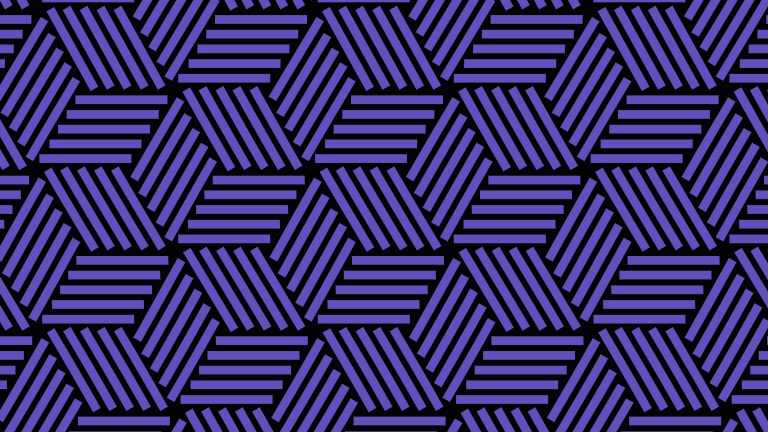
Write a Shadertoy shader that draws this pattern.

```glsl
// Tumbling-block weave: rhombi in three directions, each filled with five bars.
// Every direction is one family on a staggered lattice, folded to its nearest
// centre and drawn with box distances; a slow sideways sway bends the columns.

const vec3 BACKGROUND = vec3(0.010, 0.010, 0.020);
const vec3 BAR_COLOR  = vec3(0.380, 0.312, 0.735);

// Lengths are fractions of the canvas height.
const vec2  PERIOD     = vec2(0.6380, 0.3718);    // staggered lattice cell
const vec2  ORIGIN     = vec2(0.8824, 0.7010);    // centre of one level rhombus
const vec2  FALL_SHIFT = vec2(0.0, 0.1885);       // level to falling rhombus
const vec2  RISE_SHIFT = vec2(0.1605, -0.0945);   // level to rising rhombus
const vec2  BAR_HALF   = vec2(0.1065, 0.0101);    // half length, half width
const float BAR_STEP   = 0.0393;                  // spacing along rhombus side
const float LAST_BAR   = 2.0;                     // bars run from -2 to 2
const float END_SLIDE  = 0.0035;                  // slip of the first bar
const float SWAY       = 0.0039;
const float SWAY_FREQ  = 6.17;
const float SWAY_PHASE = 0.81;

// Unit directions of the rhombus sides
const vec2 RIGHT = vec2(1.0, 0.0);
const vec2 UP    = vec2(0.5, 0.8660);
const vec2 DOWN  = vec2(0.5, -0.8660);

// Offset from the nearest point of the staggered lattice
vec2 foldLattice(vec2 p) {
    vec2 a = p - PERIOD * round(p / PERIOD);
    vec2 h = p - 0.5 * PERIOD;
    vec2 b = h - PERIOD * round(h / PERIOD);
    return dot(a, a) < dot(b, b) ? a : b;
}

float boxDistance(vec2 p, vec2 halfSize) {
    vec2 d = abs(p) - halfSize;
    return length(max(d, 0.0)) + min(max(d.x, d.y), 0.0);
}

// Bars run along axis and are stacked along side
float barDistance(vec2 p, vec2 axis, vec2 side) {
    p = foldLattice(p);
    vec2 normal = vec2(-axis.y, axis.x);
    float index = round(dot(p, normal) / (dot(side, normal) * BAR_STEP));
    index = clamp(index, -LAST_BAR, LAST_BAR);
    p -= index * BAR_STEP * side;
    if (index == -LAST_BAR) p -= END_SLIDE * axis;
    return boxDistance(vec2(dot(p, axis), dot(p, normal)), BAR_HALF);
}

void mainImage(out vec4 fragColor, in vec2 fragCoord) {
    vec2 p = fragCoord / iResolution.y;
    p.x -= SWAY * sin(SWAY_FREQ * p.y + SWAY_PHASE);
    p -= ORIGIN;

    // Level, falling and rising families
    float d = barDistance(p, -RIGHT, UP);
    d = min(d, barDistance(p - FALL_SHIFT, DOWN, RIGHT));
    d = min(d, barDistance(p - RISE_SHIFT, UP, DOWN));

    // Edge one pixel wide
    float coverage = clamp(0.5 - d * iResolution.y, 0.0, 1.0);
    fragColor = vec4(mix(BACKGROUND, BAR_COLOR, coverage), 1.0);
}
```
